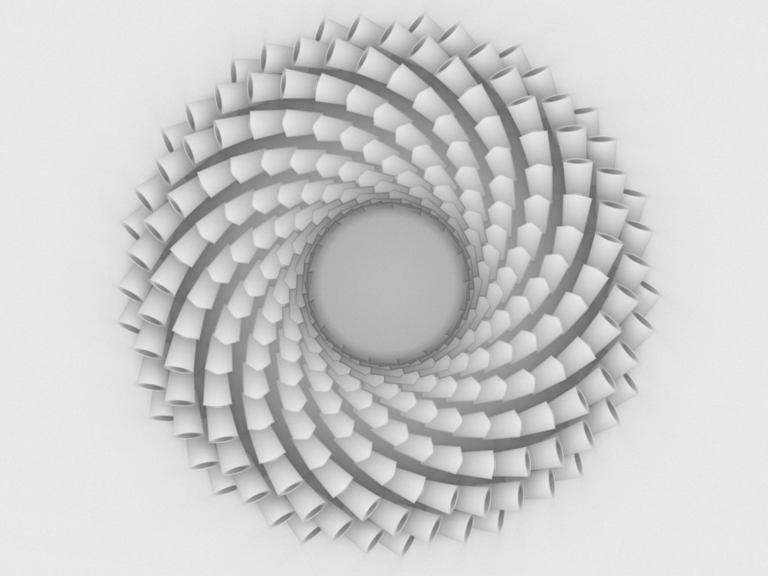
Reproduce this pattern procedurally as a Shadertoy shader.

```glsl
// A pale rosette of overlapping paper tubes that spiral out from a grey disc.
// Each arm repeats by angle; tubes are painted from the rim to the centre,
// every one dropping a soft shadow on those already below it.

const float TAU = 6.2831853;
const float ARMS = 17.0;
const int TUBES = 17;
const float TURN = 0.131;        // angle between tubes along an arm
const float PHASE = -0.26;
const float DISC_RADIUS = 0.132;
const float RIM_RADIUS = 0.452;

float hash(vec2 p) {
    return fract(sin(dot(p, vec2(41.3, 289.1))) * 4375.5);
}

vec2 polar(float angle) {
    return vec2(cos(angle), sin(angle));
}

// Coverage of a shape from its signed distance.
float fill(float d, float blur) {
    return 1.0 - smoothstep(-blur, blur, d);
}

float ellipse(vec2 p, vec2 radii) {
    return (length(p / radii) - 1.0) * radii.y;
}

// Tapering tube body: the mouth lies at y = 0 and the tail at y = -len.
float tubeBody(vec2 q, float width, float len, float tip) {
    float side = abs(q.x) - width * (1.0 + 0.30 * q.y / len);
    float bend = sqrt(q.x * q.x + 0.04 * width * width);
    return max(side, max(q.y + tip * bend, -len - q.y));
}

// Paint one tube over the tone beneath; t runs from centre to rim.
float paintTube(float tone, vec2 p, float angle, float t, float blur) {
    float radius = mix(DISC_RADIUS, RIM_RADIUS, smoothstep(0.0, 1.0, pow(t, 1.12)));
    float open = smoothstep(0.48, 0.78, t);
    float grown = smoothstep(0.0, 0.35, t);
    float width = mix(0.010, mix(0.021, 0.028, t), grown);
    float len = mix(0.060, 0.082, t);
    vec2 axis = polar(angle + mix(1.42, 0.99, smoothstep(0.0, 0.5, t)));
    vec2 rel = p - radius * polar(angle);
    vec2 q = vec2(dot(rel, vec2(axis.y, -axis.x)), dot(rel, axis));

    float mouth = ellipse(q, vec2(width, width * 0.21)) + 0.02 * (1.0 - open);
    float body = tubeBody(q, width, len, mix(0.75, 0.0, open));
    float shape = min(body, mouth);

    // Contact shadow, stronger between the raised arms, faint on the backdrop.
    float raised = 1.0 - 0.82 * smoothstep(0.40, 0.47, length(p));
    float shadow = mix(0.035, 0.17, open) * raised;
    tone *= 1.0 - shadow * exp(-max(shape, 0.0) * 75.0);

    // Rounded paper, brightest by its free end.
    float across = q.x / width;
    float along = clamp(-q.y / len, 0.0, 1.0);
    float paper = 0.94 - 0.09 * across * across - 0.22 * along;
    paper *= mix(0.77, 1.0, smoothstep(0.0, 0.40, t));
    float edge = 1.0 - smoothstep(0.0, 0.004, -shape);
    paper -= edge * mix(0.10, 0.02, open);
    tone = mix(tone, paper, fill(shape, blur));

    // Hollow mouth inside a thin light rim.
    float hollow = 0.56 + 0.14 * across + 6.0 * q.y;
    return mix(tone, clamp(hollow, 0.40, 0.78), fill(mouth + 0.0012, blur));
}

float paintRosette(float tone, vec2 p, float blur) {
    float spacing = TAU / ARMS;
    float theta = atan(p.y, p.x);
    for (int k = TUBES - 1; k >= 0; k--) {
        float t = float(k) / float(TUBES - 1);
        float start = PHASE + TURN * float(k);
        float nearest = floor((theta - start) / spacing + 0.5);
        for (int n = -1; n <= 1; n++) {
            float angle = start + (nearest + float(n)) * spacing;
            tone = paintTube(tone, p, angle, t, blur);
        }
    }
    return tone;
}

float paintDisc(float tone, float radius, float blur) {
    float inside = radius / DISC_RADIUS;
    float disc = 0.73 - 0.04 * inside * inside - 0.10 * smoothstep(0.86, 1.0, inside);
    tone *= 1.0 - 0.16 * exp(-max(radius - DISC_RADIUS, 0.0) * 50.0);
    return mix(tone, disc, fill(radius - DISC_RADIUS, blur * 2.0));
}

void mainImage(out vec4 fragColor, in vec2 fragCoord) {
    vec2 p = (fragCoord - 0.5 * iResolution.xy) / iResolution.y - 0.007;
    float radius = length(p);
    float blur = 1.1 / iResolution.y;

    // Backdrop with a faint shade around and a deep one beneath the rosette.
    float tone = 0.915 - 0.03 * exp(-max(radius - 0.44, 0.0) * 22.0);
    tone = mix(tone, 0.68, 1.0 - smoothstep(0.34, 0.44, radius));
    tone = mix(tone, 0.70, 1.0 - smoothstep(0.14, 0.20, radius));

    tone = paintRosette(tone, p, blur);
    tone = paintDisc(tone, radius, blur);

    // Faint paper grain.
    tone += 0.012 * (hash(floor(p * 384.0)) - 0.5);
    fragColor = vec4(vec3(clamp(tone, 0.0, 1.0)), 1.0);
}
```
